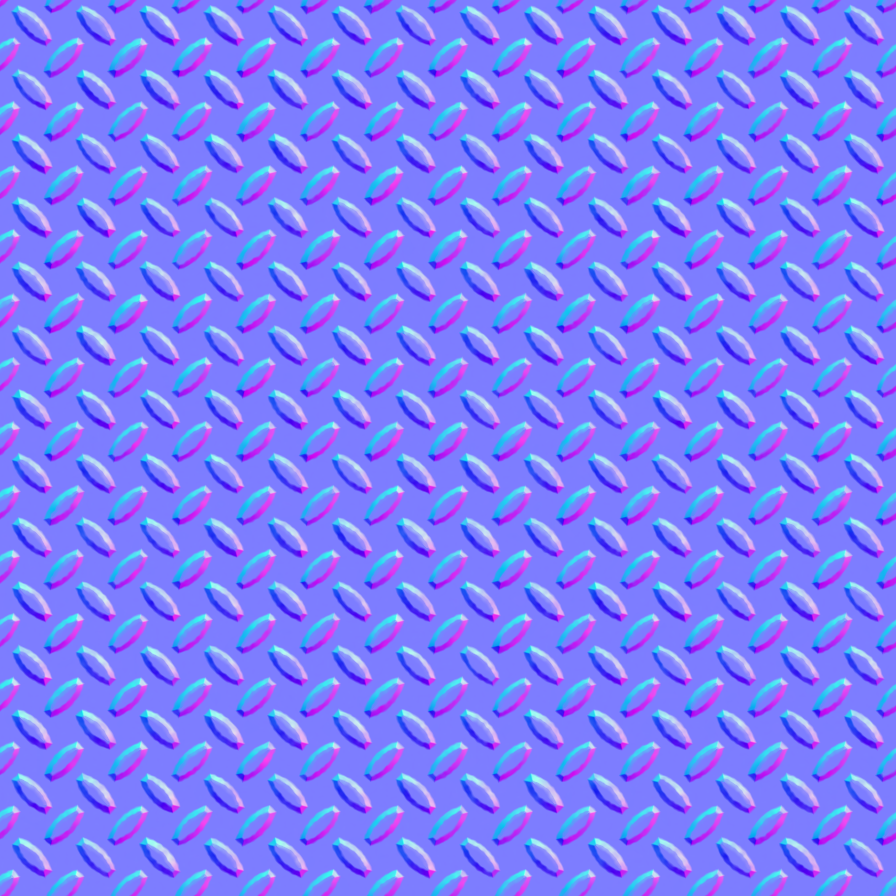
Reproduce this texture map procedurally as a three.js fragment shader.

```glsl
// Tangent-space normal map of steel tread plate: two interleaved 14 x 14 lattices
// of clipped-lens studs, leaning right and left. Each stud has a flat top and a
// bevelled rim; wrapping gradient noise roughens the rims and varies their tilt.
varying vec2 vUv;

const float REPEATS = 14.0;      // studs across and down, per lattice
const float HALF_LENGTH = 0.37;  // stud sizes, in lattice cells
const float HALF_WIDTH = 0.165;
const float ARC_RADIUS = 0.768;
const float EDGE_SOFTNESS = 0.022;
const vec3 FLAT_COLOR = vec3(0.49, 0.49, 1.0);
const vec3 TILT_GAIN = vec3(0.42, 0.46, -0.05);

float hash(vec2 p) {
  vec3 q = fract(vec3(p.xyx) * 0.1031);
  q += dot(q, q.yzx + 33.33);
  return fract((q.x + q.y) * q.z);
}

// Dot product of a random unit gradient with the offset from its wrapped corner
float cornerSlope(vec2 corner, vec2 offset, float period) {
  float angle = 6.2832 * hash(mod(corner, period));
  return dot(vec2(cos(angle), sin(angle)), offset);
}

float gradientNoise(vec2 p, float period) {
  vec2 i = floor(p);
  vec2 f = p - i;
  vec2 u = f * f * f * (f * (f * 6.0 - 15.0) + 10.0);
  vec2 e = vec2(1.0, 0.0);
  float low = mix(cornerSlope(i, f, period), cornerSlope(i + e, f - e, period), u.x);
  float high = mix(cornerSlope(i + e.yx, f - e.yx, period),
                   cornerSlope(i + 1.0, f - 1.0, period), u.x);
  return mix(low, high, u.y);
}

// Distance to a lens clipped at both ends (x), with its outward direction (yz)
vec3 clippedLens(vec2 p, float halfLength) {
  vec2 fromArc = vec2(abs(p.x) + ARC_RADIUS - HALF_WIDTH, p.y);
  float side = length(fromArc) - ARC_RADIUS;
  float end = abs(p.y) - halfLength;
  vec2 sideDir = normalize(fromArc) * vec2(p.x < 0.0 ? -1.0 : 1.0, 1.0);
  vec2 endDir = vec2(0.0, sign(p.y));
  vec2 outward = mix(sideDir, endDir, smoothstep(-0.02, 0.02, end - side));
  return vec3(max(side, end), normalize(outward));
}

// Surface tilt (xy) of one stud lattice; lean is +1 for right, -1 for left
vec2 studTilt(vec2 p, float lean, float roughness, float wear) {
  vec2 id = mod(floor(p), REPEATS) + 20.0 * lean + 30.0;
  vec2 local = fract(p) - 0.5;
  vec2 along = vec2(lean, 1.0) * 0.70711;
  vec2 across = vec2(along.y, -along.x);
  float halfLength = HALF_LENGTH + 0.02 * (hash(id + 3.0) - 0.5);
  vec3 lens = clippedLens(vec2(dot(local, across), dot(local, along)), halfLength);
  vec2 outward = across * lens.y + along * lens.z;

  // Bevel between the outer outline and the flat top
  float d = lens.x + 0.016 * roughness;
  float rimWidth = mix(0.066, 0.088, hash(id)) + 0.02 * wear;
  float inside = 1.0 - smoothstep(-EDGE_SOFTNESS, EDGE_SOFTNESS, d);
  float rim = smoothstep(-rimWidth - EDGE_SOFTNESS, -rimWidth + EDGE_SOFTNESS, d);

  // Worn shoulder: a gentler slope on the top of the upper sides
  float shoulder = smoothstep(-rimWidth - 0.075, -rimWidth, d);
  shoulder *= smoothstep(0.0, 0.6, outward.y) * mix(0.1, 0.55, hash(id + 7.0));

  float strength = 1.0 + 0.3 * wear + 0.25 * roughness;
  vec2 turn = vec2(-outward.y, outward.x) * 0.3 * wear;
  return (outward + turn) * strength * inside * max(rim, shoulder);
}

void main() {
  vec2 p = vUv * REPEATS;
  float roughness = gradientNoise(p * 12.0, REPEATS * 12.0);
  float wear = gradientNoise(p * 4.0, REPEATS * 4.0);

  vec2 tilt = studTilt(p - vec2(0.0, 0.1), -1.0, roughness, wear)
            + studTilt(p - vec2(0.5, 0.6), 1.0, roughness, wear);
  tilt += 0.012 * vec2(wear, roughness);  // faint grain of the plate

  vec3 color = FLAT_COLOR + TILT_GAIN * vec3(tilt, length(tilt));
  gl_FragColor = vec4(clamp(color, 0.0, 1.0), 1.0);
}
```
